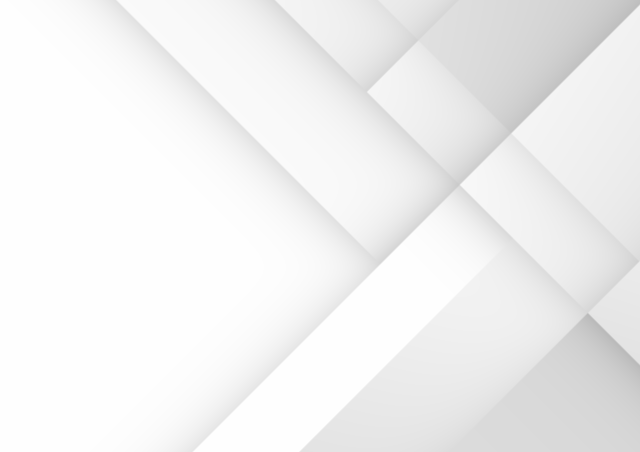
Write a Shadertoy shader that draws this background.

```glsl
// Overlapping pale paper strips crossing at 45 degrees over a white ground.
// Rotated coordinates split the canvas into cells; each cell has a tilted
// grey tone and soft shadows cast by the neighbours along its upper edges.

const float SHADOW_REACH = 0.07;

// Diagonals falling to the right (constant x - y, y measured downwards)
const float FALL_OUTER = 0.257;
const float FALL_MIDDLE = 0.608;
const float FALL_INNER = 0.836;

// Diagonals rising to the right (constant x + y)
const float RISE_UPPER = 1.015;
const float RISE_MAIN = 1.426;
const float RISE_STRIPE = 1.662;
const float RISE_LOWER = 1.993;

// Bounds beyond the visible canvas
const float NEAR = -1.0;
const float FAR = 9.0;

// Smooth coverage of the interval lo..hi on both axes
float coverage(vec2 q, vec2 lo, vec2 hi, float blur) {
    vec2 inside = smoothstep(-blur, blur, q - lo) - smoothstep(-blur, blur, q - hi);
    return inside.x * inside.y;
}

// Tone of one cell: base grey at its low corner, a tilt along each axis,
// and shadow strengths at its two high edges
float cell(vec2 q, vec2 lo, vec2 hi, float base, vec2 tilt, vec2 shadow, float blur) {
    float tone = base + dot(tilt, q - lo);
    vec2 shade = shadow * exp(-max(hi - q, 0.0) / SHADOW_REACH);
    return clamp(tone * (1.0 - length(shade)), 0.0, 1.0) * coverage(q, lo, hi, blur);
}

void mainImage(out vec4 fragColor, in vec2 fragCoord) {
    vec2 p = fragCoord / iResolution.y;
    float down = 1.0 - p.y;
    vec2 q = vec2(p.x - down, p.x + down);
    float blur = 1.5 / iResolution.y;

    // White ground and the wide strip at the upper left
    float grey = cell(q, vec2(NEAR - 1.0, NEAR), vec2(FALL_OUTER, RISE_MAIN),
                      0.998, vec2(0.0), vec2(0.12, 0.10), blur);
    grey += cell(q, vec2(FALL_OUTER, NEAR), vec2(FALL_MIDDLE, RISE_MAIN),
                 0.98, vec2(-0.015, 0.0), vec2(0.13, 0.15), blur);

    // Cells above the upper rising edge
    grey += cell(q, vec2(FALL_MIDDLE, 0.0), vec2(FALL_INNER, RISE_UPPER),
                 0.99, vec2(0.0, -0.05), vec2(0.07, 0.11), blur);
    grey += cell(q, vec2(FALL_INNER, 0.0), vec2(FAR, RISE_UPPER),
                 0.93, vec2(0.0), vec2(0.0, 0.10), blur);

    // Cells between the upper and the main rising edges
    grey += cell(q, vec2(FALL_MIDDLE, RISE_UPPER), vec2(FALL_INNER, RISE_MAIN),
                 0.965, vec2(0.0, -0.11), vec2(0.06, 0.13), blur);
    grey += cell(q, vec2(FALL_INNER, RISE_UPPER), vec2(FAR, RISE_MAIN),
                 0.88, vec2(-0.06, -0.08), vec2(0.0, 0.09), blur);

    // Cells right of the middle falling edge, below the main rising edge
    grey += cell(q, vec2(FALL_INNER, RISE_MAIN), vec2(FAR, RISE_LOWER),
                 0.96, vec2(-0.02, -0.09), vec2(0.0, 0.06), blur);
    grey += cell(q, vec2(FALL_MIDDLE, RISE_MAIN), vec2(FALL_INNER, RISE_LOWER),
                 0.975, vec2(0.0, -0.08), vec2(0.08, 0.10), blur);
    grey += cell(q, vec2(FALL_MIDDLE, RISE_LOWER), vec2(FAR, FAR),
                 0.90, vec2(0.1, -0.05), vec2(0.0), blur);

    // White stripe and the grey sheets at the lower right
    grey += cell(q, vec2(NEAR - 1.0, RISE_MAIN), vec2(FALL_MIDDLE, RISE_STRIPE),
                 0.998, vec2(0.0), vec2(0.15, 0.0), blur);
    grey += cell(q, vec2(NEAR, RISE_STRIPE), vec2(FALL_MIDDLE, RISE_LOWER),
                 0.835, vec2(0.085, -0.04), vec2(0.11, 0.05), blur);
    grey += cell(q, vec2(NEAR, RISE_LOWER), vec2(FALL_MIDDLE, FAR),
                 0.89, vec2(-0.03, 0.0), vec2(0.14, 0.0), blur);

    fragColor = vec4(vec3(grey), 1.0);
}
```
